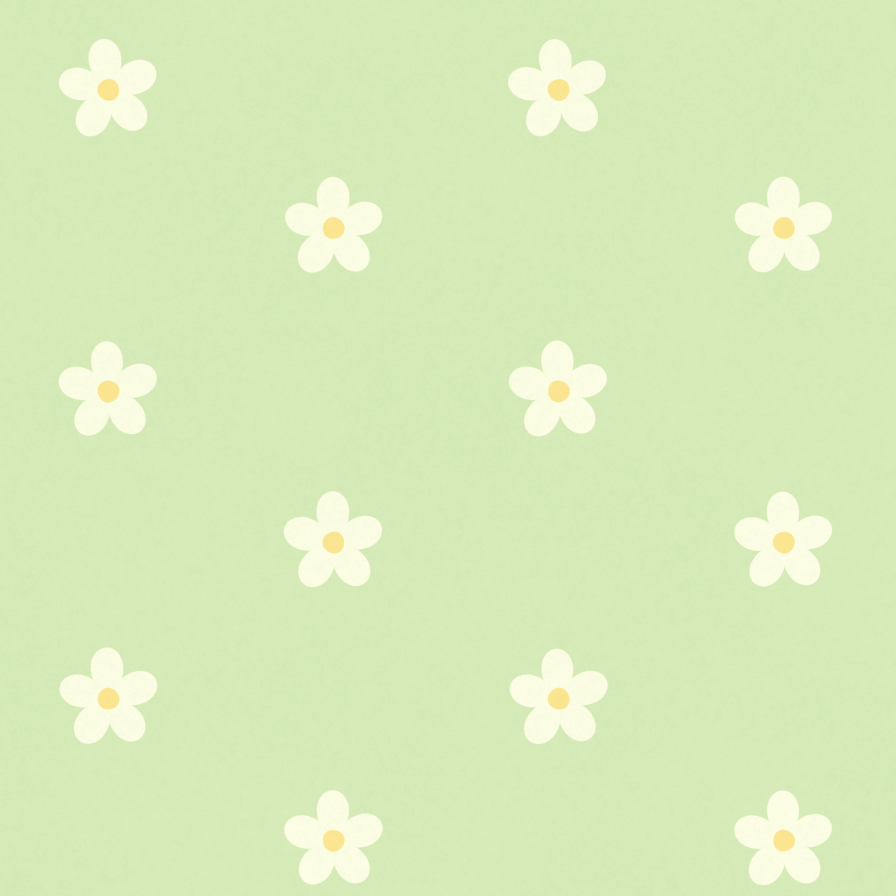
This pattern is drawn by a Shadertoy shader. Its source:

```glsl
// Sparse five-petal daisies on pale green paper, in six staggered rows of two.
// Each flower folds the plane into five sectors and draws one egg-shaped petal;
// layered value noise gives the paper its faint grain.

float hash(vec2 p) {
    vec3 q = fract(p.xyx * vec3(0.1031, 0.1030, 0.0973));
    q += dot(q, q.yzx + 33.33);
    return fract((q.x + q.y) * q.z);
}

float valueNoise(vec2 p) {
    vec2 cell = floor(p), f = fract(p);
    f = f * f * (3.0 - 2.0 * f);
    return mix(mix(hash(cell), hash(cell + vec2(1, 0)), f.x),
               mix(hash(cell + vec2(0, 1)), hash(cell + vec2(1, 1)), f.x), f.y);
}

// Egg along +y: blunt at the tip, longer towards the flower centre
float petalDistance(vec2 p) {
    p.y -= 0.0345;
    vec2 radii = vec2(0.0180, p.y > 0.0 ? 0.0221 : 0.0273);
    float k = length(p / radii);
    return k * (k - 1.0) / max(length(p / (radii * radii)), 0.001);
}

float flowerDistance(vec2 p, float tilt, float seed) {
    float sector = 6.2832 / 5.0;
    float turn = (atan(p.x, p.y) + tilt) / sector;
    float petal = floor(turn + 0.5);
    float angle = (turn - petal) * sector;
    float size = 0.985 + 0.03 * hash(vec2(mod(petal, 5.0), seed));
    return petalDistance(length(p) * vec2(sin(angle), cos(angle)) / size) * size;
}

// Row heights, with a slightly uneven spacing
float rowHeight(float row) {
    float pair = floor(row / 2.0);
    float bend = pair * (pair - 2.0);
    return mod(row, 2.0) < 0.5 ? 0.0618 + 0.3418 * pair + 0.0091 * bend
                               : 0.2201 + 0.3398 * pair - 0.0033 * bend;
}

void mainImage(out vec4 fragColor, in vec2 fragCoord) {
    vec2 uv = fragCoord / iResolution.y;
    float edge = 0.8 / iResolution.y;

    vec3 color = vec3(0.836, 0.919, 0.718);

    // Flowers
    for (int i = 0; i < 12; i++) {
        float row = float(i / 2);
        float odd = mod(row, 2.0);
        float column = 2.0 * float(i % 2) + 1.0 - odd;
        float seed = float(i) + 7.0;
        vec2 p = uv - vec2(0.121 + 0.2513 * column, rowHeight(row));

        // Odd rows lean further left, the top row most of all
        float tilt = 0.02 + 0.035 * odd + 0.07 * step(4.5, row)
                   + 0.025 * (hash(vec2(seed, 3.0)) - 0.5);
        float petals = flowerDistance(p, tilt, seed);
        color = mix(color, vec3(0.982, 0.990, 0.890), smoothstep(edge, -edge, petals));

        // Hand-cut centre
        float wobble = 0.0003 * sin(3.0 * atan(p.y, p.x) + seed);
        float centre = length(p) - 0.0121 - wobble;
        color = mix(color, vec3(0.983, 0.897, 0.567), smoothstep(edge, -edge, centre));
    }

    // Paper grain: fine specks over soft mottling
    float grain = 0.014 * (valueNoise(uv * 380.0) - 0.5)
                + 0.008 * (valueNoise(uv * 120.0 + 17.0) - 0.5)
                + 0.006 * (valueNoise(uv * 9.0 + 41.0) - 0.5);
    color += grain * vec3(1.0, 0.6, 1.1);

    fragColor = vec4(color, 1.0);
}
```
